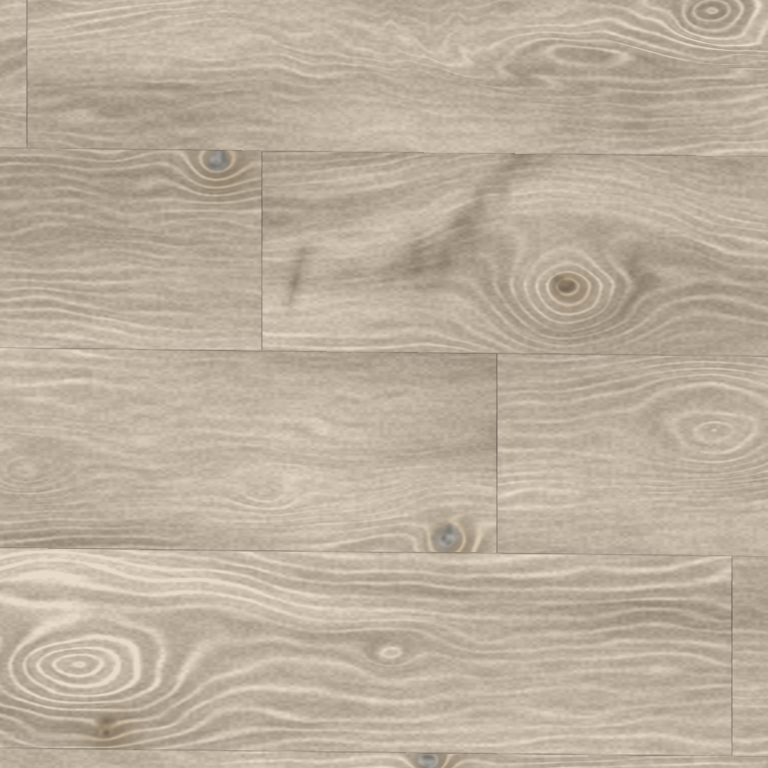
A WebGL 2 fragment shader for this texture:

```glsl
#version 300 es
precision highp float;
// Pale oak floor: staggered planks with limed grain, eyes, knots and dark streaks.
uniform vec2 u_resolution;
out vec4 fragColor;

#define ROW_HEIGHT 0.2605
#define ROW_START 0.026
#define PLANK_LENGTH 1.3
#define FIRST_JOINT 0.953
#define JOINT_STEP 0.306
#define TILT 0.011
#define RING_DENSITY 60.0
#define WARP 0.009
#define GRAIN_CONTRAST 0.55
#define BROAD_CONTRAST 0.42
#define SEAM_WIDTH 0.0007

const vec3 DARK = vec3(0.60, 0.55, 0.48);
const vec3 LIGHT = vec3(0.89, 0.84, 0.77);
const vec3 KNOT_GREY = vec3(0.50, 0.51, 0.51);
const vec3 KNOT_BROWN = vec3(0.56, 0.49, 0.40);

// Grain centres: x, y, ring radius, core radius (zero for an eye without a core)
const int KNOTS = 11;
const vec4 knots[KNOTS] = vec4[](
  vec4(0.281, 0.790, 0.050, 0.018), vec4(0.736, 0.629, 0.120, 0.016),
  vec4(0.582, 0.297, 0.058, 0.019), vec4(0.137, 0.050, 0.030, 0.017),
  vec4(0.560, 0.008, 0.040, 0.018), vec4(0.105, 0.135, 0.120, 0.0),
  vec4(0.345, 0.360, 0.036, 0.0), vec4(0.930, 0.440, 0.065, 0.0),
  vec4(0.930, 0.985, 0.085, 0.0), vec4(0.510, 0.150, 0.032, 0.0),
  vec4(0.030, 0.385, 0.050, 0.0));

float hash(vec2 p) {
  vec3 q = fract(p.xyx * 0.1031);
  q += dot(q, q.yzx + 33.33);
  return fract((q.x + q.y) * q.z);
}

float noise(vec2 p) {
  vec2 i = floor(p), f = fract(p);
  f = f * f * (3.0 - 2.0 * f);
  return mix(mix(hash(i), hash(i + vec2(1, 0)), f.x),
             mix(hash(i + vec2(0, 1)), hash(i + vec2(1, 1)), f.x), f.y);
}

// Layered, turning sines that bend the grain
float waves(vec2 p, float seed) {
  float sum = 0.0, amp = 1.0;
  for (int i = 0; i < 5; i++) {
    p = mat2(0.8, 0.6, -0.6, 0.8) * p * 1.6;
    p += 0.6 * sin(p.yx + seed);
    sum += amp * sin(p.x + seed);
    amp *= 0.58;
  }
  return sum;
}

float segment(vec2 p, vec2 a, vec2 b) {
  vec2 d = b - a;
  return length(p - a - d * clamp(dot(p - a, d) / dot(d, d), 0.0, 1.0));
}

// Plank coordinates: the integer part is the plank, the fraction the place on it
vec2 plankSpace(vec2 p) {
  float row = (p.y + TILT * p.x - ROW_START) / ROW_HEIGHT;
  float joint = FIRST_JOINT - JOINT_STEP * floor(row);
  return vec2((p.x - joint) / PLANK_LENGTH, row);
}

void main() {
  vec2 p = gl_FragCoord.xy / u_resolution;
  float px = 1.0 / min(u_resolution.x, u_resolution.y);
  vec2 place = plankSpace(p), plank = floor(place), f = fract(place);
  float seed = 40.0 * hash(plank + 17.0);
  vec2 q = p + seed;
  float bold = plank == vec2(-1.0, 0.0) ? 1.0 : 0.0;
  float curly = plank.y == 3.0 ? smoothstep(0.35, 0.75, p.x) * smoothstep(0.2, 0.6, f.y) : 0.0;

  // Grain height, turned into closed rings around knots and eyes of this plank
  float wobble = mix(0.4, 1.6, noise(q * vec2(3.0, 6.0))) * (1.0 - 0.45 * bold) + 1.2 * curly;
  float warp = WARP * wobble * waves(p * vec2(4.0 + 3.0 * curly, 9.0), seed);
  warp += 0.006 * (noise(q * vec2(22.0, 45.0)) - 0.5);
  float height = p.y + warp;
  float swell = 0.0, halo = 0.0, core = 0.0, grey = 0.0;
  for (int i = 0; i < KNOTS; i++) {
    vec4 k = knots[i];
    if (floor(plankSpace(k.xy)) != plank) continue;
    vec2 d = p - k.xy;
    float r = length(d / vec2(k.w > 0.0 ? 1.2 : 1.8, 1.0));
    float bump = exp(-r * r / (k.z * k.z));
    height = mix(height, k.y + 0.8 * k.z - 1.2 * r + warp, bump);
    swell = max(swell, bump);
    if (k.w > 0.0) {
      float ragged = length(d) * (0.6 + 0.8 * noise(p * 80.0));
      core = max(core, 1.0 - smoothstep(0.3 * k.w, 1.1 * k.w, ragged));
      vec2 o = d - vec2(0.6, -0.5) * k.w;
      halo = max(halo, exp(-dot(o, o) / (4.0 * k.w * k.w)));
      if (r < 0.05 && k.w > 0.0175) grey = 1.0;
    }
  }

  // Limed growth rings, broken along their length, fading where they crowd
  float phase = height * RING_DENSITY * (1.0 - 0.2 * bold) + 1.4 * noise(q * vec2(9.0, 30.0));
  float ring = pow(0.5 + 0.5 * sin(6.2832 * phase), 3.0);
  ring = mix(ring, 0.31, smoothstep(0.3, 0.8, fwidth(phase)));
  float patchy = smoothstep(0.25, 0.8, noise(q * vec2(4.0, 13.0)));
  float broken = 0.45 + 1.1 * noise(q * vec2(14.0, 55.0));
  float strength = broken * min(0.15 + 0.55 * patchy + 0.4 * swell + 0.35 * curly, 1.0);
  strength = mix(0.8 * strength, 0.3 + 0.8 * strength, bold);

  // Tone: plank shade, broad bands, fibres and pores
  float tone = 0.45 + 0.14 * (hash(plank + 5.0) - 0.5) + 0.08 * bold;
  tone += (plank.y == 3.0 ? 0.26 : 0.08) * (0.4 - f.y);
  tone += 0.12 * bold * smoothstep(0.75, 1.0, f.y);
  tone += GRAIN_CONTRAST * strength * (ring - 0.31);
  tone += BROAD_CONTRAST * (noise(q * vec2(3.0, 8.0)) - 0.5);
  tone += BROAD_CONTRAST * (noise(vec2(q.x * 2.5, height * 24.0 + seed)) - 0.5);
  tone += 0.26 * (noise(vec2(q.x * 22.0, height * 190.0 + seed)) - 0.5);
  tone += 0.24 * (noise(q * vec2(190.0, 300.0)) - 0.5);

  // Smoky diagonal streaks
  float ragged = 0.03 * (noise(p * vec2(28.0, 20.0)) - 0.5);
  float longStreak = segment(p, vec2(0.675, 0.790), vec2(0.540, 0.645)) + ragged;
  float shortStreak = segment(p, vec2(0.394, 0.670), vec2(0.376, 0.600)) + 0.4 * ragged;
  float smoke = max(exp(-pow(longStreak / 0.026, 2.0)), 0.9 * exp(-pow(shortStreak / 0.011, 2.0)));
  if (plank.y == 2.0) tone -= 0.48 * smoke * (0.4 + noise(p * vec2(50.0, 35.0)));

  vec3 color = mix(DARK, LIGHT, clamp(tone, -0.3, 1.05));
  color = mix(color, KNOT_BROWN * (0.9 + 0.4 * ring), 0.6 * halo);
  vec3 coreColor = mix(KNOT_BROWN * 0.95, KNOT_GREY, grey);
  color = mix(color, coreColor * (0.7 + 0.6 * noise(p * 130.0)), 0.75 * core);

  // Thin, unevenly worn seams
  vec2 edge = min(f, 1.0 - f) * vec2(PLANK_LENGTH, ROW_HEIGHT);
  vec2 seam = 1.0 - smoothstep(vec2(SEAM_WIDTH - 0.5 * px), vec2(SEAM_WIDTH + px), edge);
  vec2 wear = vec2(0.10, 0.03) + 0.20 * noise(p * 14.0);
  color *= 1.0 - max(wear.x * seam.x, wear.y * seam.y);
  fragColor = vec4(color, 1.0);
}
```
